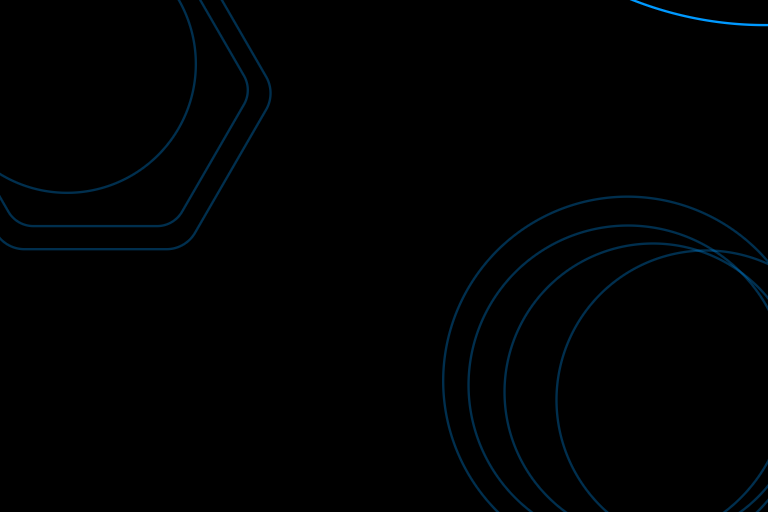
Write a Shadertoy shader that draws this background.

```glsl
// Thin blue outlines on black: a ring inside two rounded hexagons (upper left),
// four drifting rings (lower right) and one bright arc (top right).
// Each outline is a distance function turned into a stroke and blended over.

#define LINE_COLOR vec3(0.0, 0.6, 1.0)
#define FAINT_ALPHA 0.305
#define BRIGHT_ALPHA 1.0
#define HALF_WIDTH 0.0023

// Signed distance to a circle
float circle(vec2 p, vec2 center, float radius) {
    return length(p - center) - radius;
}

// Signed distance to a flat-topped hexagon with rounded corners
float roundedHexagon(vec2 p, vec2 center, float apothem, float corner) {
    const vec3 k = vec3(-0.8660, 0.5, 0.5774);
    float inner = apothem - corner;
    p = abs(p - center);
    p -= 2.0 * min(dot(k.xy, p), 0.0) * k.xy;
    p -= vec2(clamp(p.x, -k.z * inner, k.z * inner), inner);
    return length(p) * sign(p.y) - corner;
}

// Blends an antialiased stroke along the zero line of a distance
void stroke(inout vec3 color, float dist, float alpha) {
    float coverage = clamp(0.5 + (HALF_WIDTH - abs(dist)) * iResolution.y, 0.0, 1.0);
    color = mix(color, LINE_COLOR, alpha * coverage);
}

void mainImage(out vec4 fragColor, in vec2 fragCoord) {
    // Canvas is 1.5 wide and 1 high
    vec2 p = fragCoord / iResolution.xy * vec2(1.5, 1.0);
    vec3 color = vec3(0.0);

    // Ring and nested hexagons
    stroke(color, circle(p, vec2(0.1309, 0.875), 0.2516), FAINT_ALPHA);
    stroke(color, roundedHexagon(p, vec2(0.186, 0.824), 0.2656, 0.0566), FAINT_ALPHA);
    stroke(color, roundedHexagon(p, vec2(0.1865, 0.818), 0.3047, 0.0645), FAINT_ALPHA);

    // Drifting rings: center in xy, radius in z
    vec3 rings[4] = vec3[4](
        vec3(1.2256, 0.2559, 0.3600), vec3(1.2266, 0.2480, 0.3115),
        vec3(1.2754, 0.2344, 0.2900), vec3(1.3789, 0.2188, 0.2920));
    for (int i = 0; i < 4; i++) {
        stroke(color, circle(p, rings[i].xy, rings[i].z), FAINT_ALPHA);
    }

    // Bright arc
    stroke(color, circle(p, vec2(1.494, 1.656), 0.705), BRIGHT_ALPHA);

    fragColor = vec4(color, 1.0);
}
```
